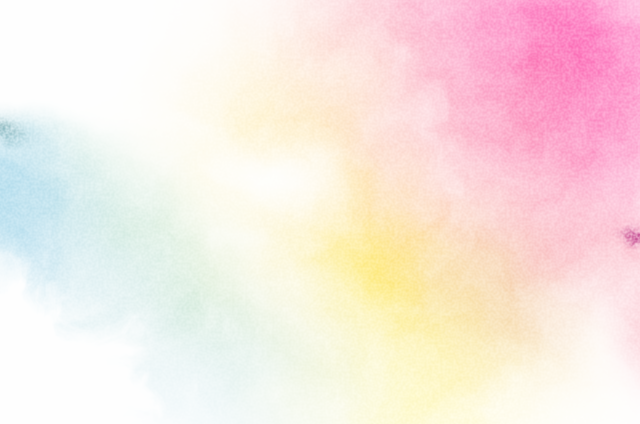
Write a Shadertoy shader that draws this background.

```glsl
// Soft watercolour clouds of blue, yellow and pink drifting across white paper.

// Pigments: the share of red, green and blue light each one absorbs
const vec3 MAGENTA = vec3(0.00, 0.46, 0.17);
const vec3 ROSE    = vec3(0.01, 0.20, 0.16);
const vec3 CRIMSON = vec3(0.25, 0.55, 0.30);
const vec3 PEACH   = vec3(0.03, 0.10, 0.17);
const vec3 YELLOW  = vec3(0.00, 0.035, 0.42);
const vec3 SKY     = vec3(0.27, 0.12, 0.06);
const vec3 SAGE    = vec3(0.10, 0.04, 0.09);
const vec3 TEAL    = vec3(0.26, 0.18, 0.18);
const vec3 PAPER   = vec3(0.998);

// Texture controls
const float WARP = 0.10;          // bending of the cloud outlines
const float CLOUD_SCALE = 4.5;    // billows per canvas height
const float CLOUD_DEPTH = 0.60;   // unevenness of the pigment
const float WISP_SCALE = 12.0;    // small wisps per canvas height
const float WISP_DEPTH = 0.50;
const float GRAIN_SCALE = 160.0;  // paper tooth per canvas height
const float GRAIN_DEPTH = 0.20;

vec2 hashGradient(vec2 cell) {
    vec3 h = fract(cell.xyx * vec3(0.1031, 0.1030, 0.0973));
    h += dot(h, h.yzx + 33.33);
    float angle = 6.2832 * fract((h.x + h.y) * h.z);
    return vec2(cos(angle), sin(angle));
}

float gradientNoise(vec2 p) {
    vec2 i = floor(p), f = p - i;
    vec2 u = f * f * f * (f * (f * 6.0 - 15.0) + 10.0);
    vec2 e = vec2(0.0, 1.0);
    float a = dot(hashGradient(i), f);
    float b = dot(hashGradient(i + e.yx), f - e.yx);
    float c = dot(hashGradient(i + e.xy), f - e.xy);
    float d = dot(hashGradient(i + e.yy), f - e.yy);
    return mix(mix(a, b, u.x), mix(c, d, u.x), u.y);
}

float fbm(vec2 p) {
    float sum = 0.0, amplitude = 0.6;
    for (int octave = 0; octave < 5; octave++) {
        sum += amplitude * gradientNoise(p);
        p = mat2(1.6, 1.2, -1.2, 1.6) * p + 7.3;
        amplitude *= 0.53;
    }
    return sum;
}

// Gaussian stain with its own radii and tilt in radians
float stain(vec2 p, vec2 center, vec2 radii, float tilt) {
    vec2 d = p - center;
    float c = cos(tilt), s = sin(tilt);
    d = vec2(c * d.x + s * d.y, c * d.y - s * d.x) / radii;
    return exp(-dot(d, d));
}

vec3 warmWashes(vec2 p) {
    vec3 ink = MAGENTA * 0.70 * stain(p, vec2(1.33, 0.92), vec2(0.28, 0.20), -0.25);
    ink += MAGENTA * 0.30 * stain(p, vec2(1.42, 0.67), vec2(0.22, 0.22), 0.0);
    ink += ROSE * 0.86 * stain(p, vec2(1.22, 0.74), vec2(0.43, 0.36), 0.0);
    ink += ROSE * 0.30 * stain(p, vec2(0.88, 0.97), vec2(0.20, 0.16), 0.0);
    ink += ROSE * 0.60 * stain(p, vec2(1.43, 0.40), vec2(0.17, 0.09), -0.2);
    ink += ROSE * 0.65 * stain(p, vec2(1.50, 0.23), vec2(0.06, 0.11), 0.0);
    ink += PEACH * 0.80 * stain(p, vec2(1.19, 0.30), vec2(0.16, 0.15), 0.0);
    ink += YELLOW * 0.66 * stain(p, vec2(0.88, 0.40), vec2(0.17, 0.13), -0.6);
    ink += YELLOW * 0.45 * stain(p, vec2(1.00, 0.17), vec2(0.25, 0.29), 0.0);
    ink += YELLOW * 0.30 * stain(p, vec2(0.70, 0.73), vec2(0.20, 0.20), 0.0);
    ink += YELLOW * 0.14 * stain(p, vec2(0.60, 0.42), vec2(0.28, 0.25), 0.0);
    return ink;
}

vec3 coolWashes(vec2 p) {
    vec3 ink = SKY * 0.80 * stain(p, vec2(0.01, 0.54), vec2(0.15, 0.18), 0.0);
    ink += SKY * 0.32 * stain(p, vec2(0.20, 0.41), vec2(0.28, 0.16), -0.6);
    ink += SKY * 0.20 * stain(p, vec2(0.50, 0.12), vec2(0.28, 0.20), 0.0);
    ink += SAGE * 0.58 * stain(p, vec2(0.34, 0.43), vec2(0.36, 0.11), -0.85);
    return ink * (1.0 - smoothstep(0.67, 0.78, p.y));
}

void mainImage(out vec4 fragColor, in vec2 fragCoord) {
    // Canvas units: height 1, width 1.5
    vec2 p = fragCoord / iResolution.xy * vec2(1.5, 1.0);
    vec2 bend = vec2(fbm(p * 3.2 + 4.1), fbm(p * 3.2 + 19.7));
    vec2 q = p + WARP * bend;
    float billow = fbm(p * CLOUD_SCALE + 1.5 * bend);
    float wisp = fbm(p * WISP_SCALE + 2.0 * bend + 31.0);

    // Lay the washes, then lift out the white clouds
    vec3 ink = warmWashes(q) + coolWashes(q);
    ink *= 1.0 - 0.9 * stain(q, vec2(0.63, 0.58), vec2(0.12, 0.075), -0.15);
    ink *= 1.0 - 0.5 * stain(q, vec2(0.54, 0.41), vec2(0.10, 0.04), -0.2);
    ink *= smoothstep(0.30, 0.40, length(q) + 0.10 * wisp);

    // Billows weaken where the pigment is dense
    float density = max(ink.r, max(ink.g, ink.b));
    float unevenness = CLOUD_DEPTH * billow + WISP_DEPTH * wisp;
    ink *= max(0.0, 1.0 + unevenness * (1.0 - 1.2 * density));

    // Paper tooth
    float grain = gradientNoise(p * GRAIN_SCALE) + 0.5 * gradientNoise(p * GRAIN_SCALE * 0.5);
    ink *= 1.0 + GRAIN_DEPTH * grain;
    ink += 0.010 * grain * smoothstep(0.0, 0.12, density);

    // Speckled dark pigment caught at the left and right edges
    vec2 r = p + 0.04 * bend + 0.03 * wisp;
    float speckle = 1.0 + 0.9 * grain;
    ink += TEAL * 0.65 * speckle * stain(r, vec2(0.0, 0.69), vec2(0.05, 0.03), -0.3);
    ink += CRIMSON * 0.65 * speckle * stain(r, vec2(1.495, 0.44), vec2(0.035, 0.014), -0.1);

    fragColor = vec4(clamp(PAPER - ink, 0.0, 1.0), 1.0);
}
```
